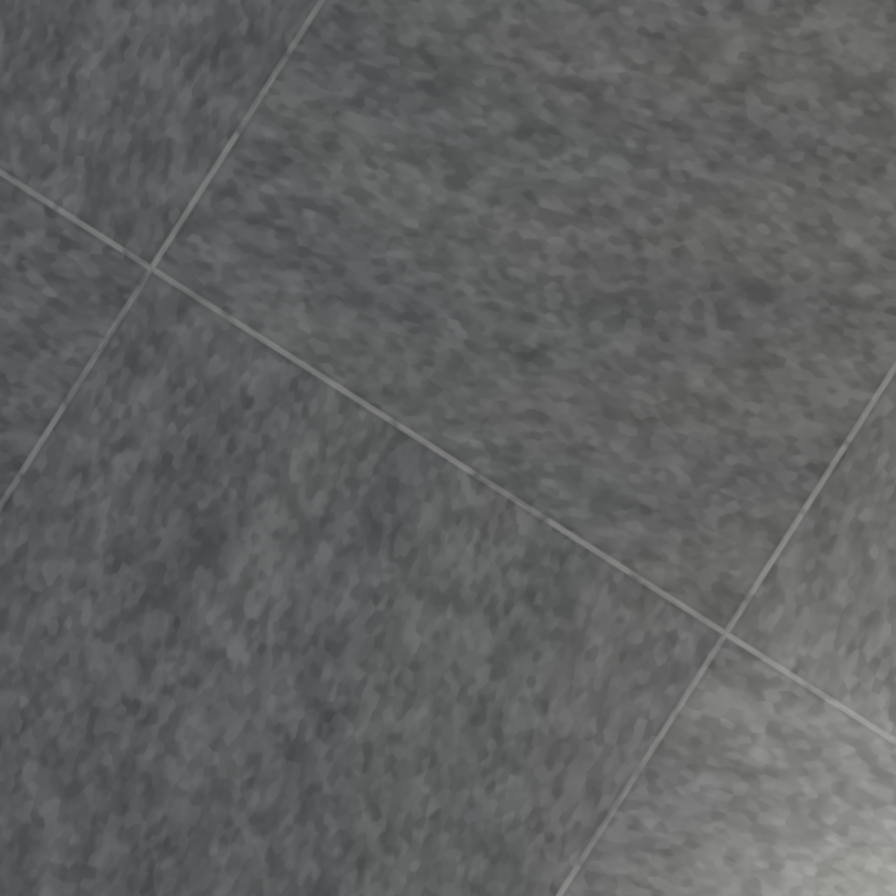
Give the GLSL for this texture, as a WebGL 2 fragment shader.

```glsl
#version 300 es
precision highp float;

uniform vec2 u_resolution;
out vec4 fragColor;

#define TILE_SIZE 0.7596
#define TILE_CORNER vec2(0.169, 0.7005)
#define TILE_ANGLE -0.5664
#define JOINT_HALF_WIDTH 0.0032
#define JOINT_SEGMENT 0.137
#define JOINT_LIFT 0.125
#define GRAIN_SCALE 52.0
#define GRAIN_DEPTH 0.085
#define LAMP_CENTER vec2(1.04, 0.0)
#define LAMP_GAIN 0.2
#define STONE_COOL vec3(0.338, 0.347, 0.353)
#define STONE_WARM vec3(0.392, 0.392, 0.386)

float hash(vec2 p) {
    vec3 q = fract(vec3(p.xyx) * 0.1031);
    q += dot(q, q.yzx + 33.33);
    return fract((q.x + q.y) * q.z);
}

mat2 rotation(float a) {
    return mat2(cos(a), sin(a), -sin(a), cos(a));
}

// Soft cellular noise: random cell values blended by distance, centred on zero
float cells(vec2 p) {
    vec2 base = floor(p);
    float total = 0.0, weights = 0.0;
    for (int y = -1; y <= 1; y++) {
        for (int x = -1; x <= 1; x++) {
            vec2 id = base + vec2(x, y);
            vec2 seed = id + vec2(hash(id + 17.0), hash(id + 71.0));
            vec2 d = p - seed;
            float w = exp(-7.0 * dot(d, d));
            total += w * hash(id + 131.0);
            weights += w;
        }
    }
    return total / max(weights, 1e-4) - 0.5;
}

// Fine pits, grains and broad streaks of the stone surface
float stoneRelief(vec2 p) {
    vec2 q = p * vec2(0.75, 1.15) * GRAIN_SCALE + 200.0;
    float fine = cells(q * 2.0);
    float medium = cells(q + 40.0);
    float coarse = cells(q * vec2(0.22, 0.5) + 90.0);
    float waves = sin(p.x * 9.0 + 2.0 * sin(p.y * 7.0)) * sin(p.y * 17.0 + p.x * 4.0);
    return fine * 0.85 + medium * 0.75 + coarse * 0.3 + waves * 0.05;
}

// Strength of the joint filler along its length, worn in separate stretches
float jointWear(float along, float line) {
    float s = along / JOINT_SEGMENT + 0.35 * sin(along * 11.0 + line);
    float id = floor(s);
    float local = s - id;
    float here = hash(vec2(id + 40.0, line + 9.0));
    float gap = smoothstep(0.0, 0.07, min(local, 1.0 - local));
    float ripple = 0.08 * sin(along * 83.0) + 0.06 * sin(along * 151.0 + 1.7);
    return mix(0.4, 0.55 + 0.45 * here, gap) + ripple;
}

float jointMask(float dist, float pixel) {
    float blur = max(0.0018, pixel);
    return 1.0 - smoothstep(JOINT_HALF_WIDTH - blur, JOINT_HALF_WIDTH + blur, dist);
}

void main() {
    vec2 uv = gl_FragCoord.xy / u_resolution;
    float pixel = 1.0 / min(u_resolution.x, u_resolution.y);

    // Square tile grid turned against the canvas
    vec2 grid = rotation(-TILE_ANGLE) * (uv - TILE_CORNER);
    vec2 tile = floor(grid / TILE_SIZE);
    vec2 nearest = floor(grid / TILE_SIZE + 0.5);
    vec2 edge = abs(grid - nearest * TILE_SIZE);

    // Broad light from the lower right
    vec2 toLamp = uv - LAMP_CENTER;
    float glow = LAMP_GAIN * exp(-dot(toLamp, toLamp) / 0.075);
    vec3 light = mix(STONE_COOL, STONE_WARM, smoothstep(0.0, 1.1, uv.x));
    light += glow * vec3(1.0, 1.0, 0.97) + 0.018 * step(0.5, tile.x);

    // Grain direction makes a quarter turn from tile to tile
    float turn = mod(tile.x + tile.y, 2.0);
    vec2 stone = rotation(-0.25 + turn * 1.5708) * grid + tile * 3.7;
    float relief = stoneRelief(stone);
    vec3 color = light + GRAIN_DEPTH * relief * (1.0 + glow);
    color += 0.008 * sin(stone.y * 31.0 + 3.0 * sin(stone.x * 5.0)) * vec3(1.0, 0.9, 0.7);

    // Shaded tile rims, then the pale filler
    float rim = 1.0 - smoothstep(0.003, 0.011, min(edge.x, edge.y));
    color -= 0.022 * rim;
    float across = jointMask(edge.x, pixel) * jointWear(grid.y, nearest.x + 3.0);
    float down = jointMask(edge.y, pixel) * jointWear(grid.x, nearest.y + 20.0);
    vec3 filler = light + JOINT_LIFT * vec3(1.0, 0.98, 0.93) + 0.03 * relief;
    color = mix(color, filler, clamp(max(across, down), 0.0, 1.0));

    fragColor = vec4(clamp(color, 0.0, 1.0), 1.0);
}
```
